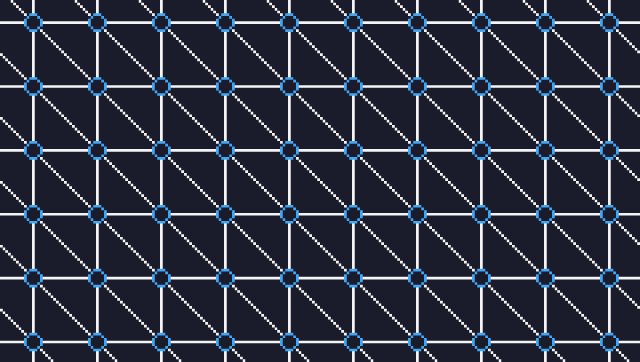
Write a Shadertoy shader that draws this pattern.

```glsl
// A lattice of white lines with falling diagonals, and a hollow blue ring on
// every crossing. The canvas is cut into coarse square cells; each cell takes
// its colour from its offset to the nearest crossing, then edges are averaged.

const vec2  GRID        = vec2(240.0, 136.0); // coarse cells across and down
const float PERIOD      = 24.0;               // cells between crossings
const vec2  FIRST_NODE  = vec2(12.0, 8.0);    // first crossing, from the top left
const float RING_RADIUS = 3.0;                // in cells
const int   SAMPLES     = 4;                  // smoothing samples per axis

const vec3 BACKGROUND = vec3(0.102, 0.110, 0.173);
const vec3 LINE       = vec3(0.957, 0.957, 0.957);
const vec3 RING       = vec3(0.255, 0.651, 0.965);

// Whole-cell offset to the nearest crossing
vec2 nodeOffset(vec2 cell) {
    float halfPeriod = 0.5 * PERIOD;
    return mod(cell - FIRST_NODE + halfPeriod, PERIOD) - halfPeriod;
}

vec3 cellColor(vec2 cell) {
    vec2 offset = nodeOffset(cell);

    // Ring and its empty centre cover the lines
    float radius = floor(length(offset) + 0.5);
    if (radius < RING_RADIUS) return BACKGROUND;
    if (radius == RING_RADIUS) return RING;

    // Horizontal, vertical and diagonal lines, each one cell wide
    bool onAxis = min(abs(offset.x), abs(offset.y)) < 0.5;
    bool onDiagonal = abs(offset.x - offset.y) < 0.5;
    return onAxis || onDiagonal ? LINE : BACKGROUND;
}

void mainImage(out vec4 fragColor, in vec2 fragCoord) {
    vec3 sum = vec3(0.0);

    // Box average over the footprint of one screen pixel
    for (int j = 0; j < SAMPLES; j++) {
        for (int i = 0; i < SAMPLES; i++) {
            vec2 jitter = (vec2(i, j) + 0.5) / float(SAMPLES) - 0.5;
            vec2 uv = (fragCoord + jitter) / iResolution.xy;
            uv.y = 1.0 - uv.y;
            sum += cellColor(floor(uv * GRID));
        }
    }
    fragColor = vec4(sum / float(SAMPLES * SAMPLES), 1.0);
}
```
